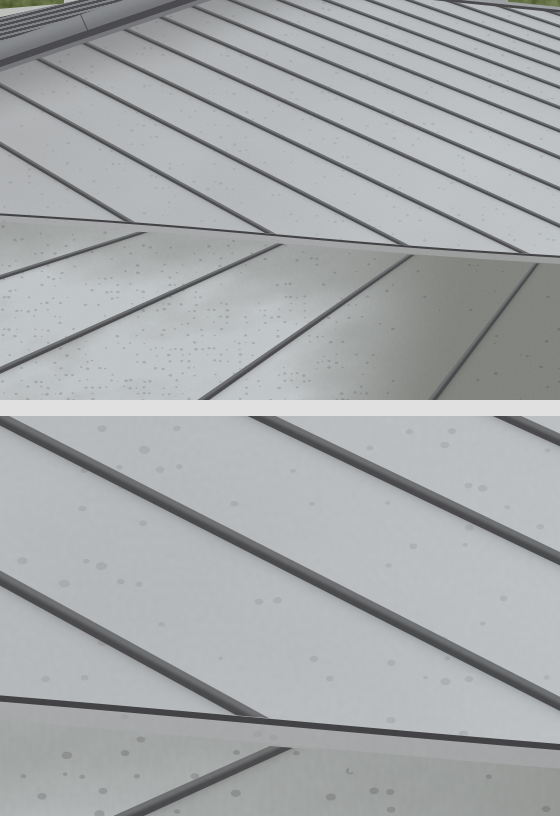
Top: the whole. Bottom: its middle third, enlarged.
A WebGL 2 fragment shader for this texture:

```glsl
#version 300 es
precision highp float;
// Two slopes of a standing-seam metal roof meeting at a valley, below a ridge cap.
// Each family of seams is a projective fan: lines through a vanishing point, numbered
// by perspective spacing. Gradient noise gives the clouded sheen, cells the rain spots.
uniform vec2 u_resolution;
out vec4 outColor;

#define UPPER_VANISH vec2(-2.938, -1.40)
#define UPPER_FAN    vec3(0.1975, 0.4015, 0.143)
#define LOWER_VANISH vec2(1.736, 0.142)
#define LOWER_FAN    vec3(7.52, -10.67, 0.096)
#define UPPER_SEAM   0.0058
#define LOWER_SEAM   0.0100
#define SPOT_CELL    0.016
#define DULL_METAL   vec3(0.505, 0.515, 0.495)
#define SATIN_METAL  vec3(0.655, 0.660, 0.668)
#define BRIGHT_METAL vec3(0.755, 0.772, 0.780)
#define SEAM_LIGHT   vec3(0.43, 0.435, 0.44)
#define SEAM_DARK    vec3(0.29, 0.29, 0.30)

vec2 hash2(vec2 p) {
  p = vec2(dot(p, vec2(127.1, 311.7)), dot(p, vec2(269.5, 183.3)));
  return fract(sin(p) * 43758.55);
}

float gradientNoise(vec2 p) {
  vec2 i = floor(p), f = fract(p), e = vec2(1, 0);
  vec2 u = f * f * f * (f * (f * 6.0 - 15.0) + 10.0);
  float a = dot(hash2(i) * 2.0 - 1.0, f);
  float b = dot(hash2(i + e) * 2.0 - 1.0, f - e);
  float c = dot(hash2(i + e.yx) * 2.0 - 1.0, f - e.yx);
  float d = dot(hash2(i + 1.0) * 2.0 - 1.0, f - 1.0);
  return mix(mix(a, b, u.x), mix(c, d, u.x), u.y);
}

float fbm(vec2 p) {
  float sum = 0.0, amp = 0.6;
  for (int i = 0; i < 4; i++) {
    sum += amp * gradientNoise(p);
    p = p * 2.1 + 7.3;
    amp *= 0.5;
  }
  return sum;
}

// Antialiased coverage of a signed distance, negative inside
float cover(float d) { return clamp(0.5 - d * u_resolution.y, 0.0, 1.0); }

// Signed distance to the nearest line of a fan, its number, and the continuous number
vec3 fanLine(vec2 r, vec3 fan) {
  float index = (fan.y / (r.y / r.x - fan.x) - 1.0) / fan.z;
  float n = max(round(index), 0.0);
  float slope = fan.x + fan.y / (1.0 + fan.z * n);
  return vec3((r.y - slope * r.x) / sqrt(1.0 + slope * slope), n, index);
}

// Scattered drops, one at most in each cell
float rainSpots(vec2 p, float density) {
  vec2 cell = floor(p / SPOT_CELL), rnd = hash2(cell + 3.7);
  vec2 offset = fract(p / SPOT_CELL) - 0.3 - 0.4 * hash2(cell);
  float radius = mix(0.10, 0.25, rnd.y);
  float d = length(offset * vec2(0.85, 1.2)) - radius;
  return step(rnd.x, density) * cover(d * SPOT_CELL);
}

// Raised rib: lit top, dark lower side and a soft shadow beneath
vec3 drawSeam(vec3 base, float d, float halfWidth, float mask) {
  float t = d / halfWidth;
  float shadow = step(0.0, t) * exp(-max(t - 1.0, 0.0) * 1.3);
  base *= 1.0 - 0.16 * shadow * mask;
  vec3 rib = mix(SEAM_LIGHT, SEAM_DARK, smoothstep(-0.5, 0.4, t));
  return mix(base, rib, cover(abs(d) - halfWidth) * mask);
}

vec3 upperSlope(vec2 p, float valley, float ridge) {
  float tone = 0.24 + 0.42 * p.x + 0.3 * p.y + 0.35 * fbm(p * vec2(2.5, 4.0));
  vec3 col = mix(SATIN_METAL, BRIGHT_METAL, clamp(tone, 0.0, 1.0));
  col *= mix(0.83, 1.0, smoothstep(0.17, 0.32, ridge));
  col *= 1.0 - 0.07 * rainSpots(p, 0.14);
  vec3 seam = fanLine(p - UPPER_VANISH, UPPER_FAN);
  float mask = cover(valley + 0.003) * cover(0.178 - ridge);
  return drawSeam(col, seam.x, UPPER_SEAM / (1.0 + 0.05 * seam.y), mask);
}

vec3 lowerSlope(vec2 p, float valley) {
  vec2 r = (p - LOWER_VANISH).yx;
  vec3 seam = fanLine(r, LOWER_FAN);
  float panel = floor(seam.z);
  float sheen = 1.0 - smoothstep(0.72, 1.22, p.x + 0.25 * (p.y - 0.6));
  sheen *= mix(0.5, 1.0, smoothstep(0.01, 0.20, valley));
  sheen += 0.75 * fbm(vec2(p.x * 3.0 + panel * 5.3, p.y * 6.5 + p.x)) * smoothstep(1.4, 0.9 + 0.4, 1.4 - 0.1 * sheen);
  sheen += 0.05 * gradientNoise(p * vec2(230.0, 60.0));
  vec3 col = mix(DULL_METAL, BRIGHT_METAL, clamp(sheen, 0.0, 1.0));
  col *= 1.0 - 0.13 * rainSpots(p, 0.34 * clamp(sheen, 0.1, 1.0));
  col = mix(col, SATIN_METAL, 0.7 * cover(valley - 0.018));
  return drawSeam(col, seam.x, LOWER_SEAM * r.x, cover(0.020 - valley));
}

// Ridge cap, its shaded face, and the ribbed roof and ground beyond
vec3 addRidge(vec3 col, vec2 p, float ridge) {
  float grain = fbm(p * 40.0);
  col = mix(col, vec3(0.43, 0.435, 0.45), 0.8 * cover(ridge - 0.180));
  col = mix(col, vec3(0.29, 0.29, 0.31), cover(ridge - 0.168));
  vec3 cap = mix(vec3(0.53, 0.54, 0.55), vec3(0.45, 0.455, 0.47), smoothstep(0.11, 0.15, ridge));
  cap *= 1.0 - 0.35 * cover(abs(p.x - 0.185 - 0.45 * p.y) - 0.0015);
  col = mix(col, cap, cover(ridge - 0.150));
  float rib = smoothstep(-0.3, 0.5, sin((p.y + 0.25 * p.x) * 560.0));
  col = mix(col, mix(vec3(0.30, 0.30, 0.32), vec3(0.51, 0.52, 0.53), rib), cover(ridge - 0.105));
  col = mix(col, vec3(0.74, 0.75, 0.74), cover(p.y + 0.22 * p.x - 0.043));
  vec3 grass = vec3(0.39, 0.43, 0.27) + 0.25 * grain;
  col = mix(col, grass, cover(p.y + 0.08 * p.x - 0.022) * cover(p.x - 0.16));
  float farEdge = p.y - 0.028 - 0.10 * (p.x - 1.396);
  col = mix(col, vec3(0.62, 0.63, 0.64), cover(farEdge));
  col = mix(col, SEAM_DARK, cover(abs(farEdge) - 0.0035));
  return mix(col, grass, cover(farEdge + 0.011) * cover(1.27 - p.x));
}

void main() {
  vec2 p = vec2(gl_FragCoord.x, u_resolution.y - gl_FragCoord.y) / u_resolution.y;
  float valley = p.y - 0.536 - 0.0757 * p.x + 0.003 * sin(p.x * 4.5);
  float ridge = p.y + 0.34 * p.x;
  vec3 col = mix(lowerSlope(p, valley), upperSlope(p, valley, ridge), cover(valley));
  col = mix(col, SEAM_DARK * 0.9, cover(abs(valley) - 0.0026));
  col = addRidge(col, p, ridge);
  outColor = vec4(col + 0.012 * gradientNoise(p * 170.0), 1.0);
}
```
